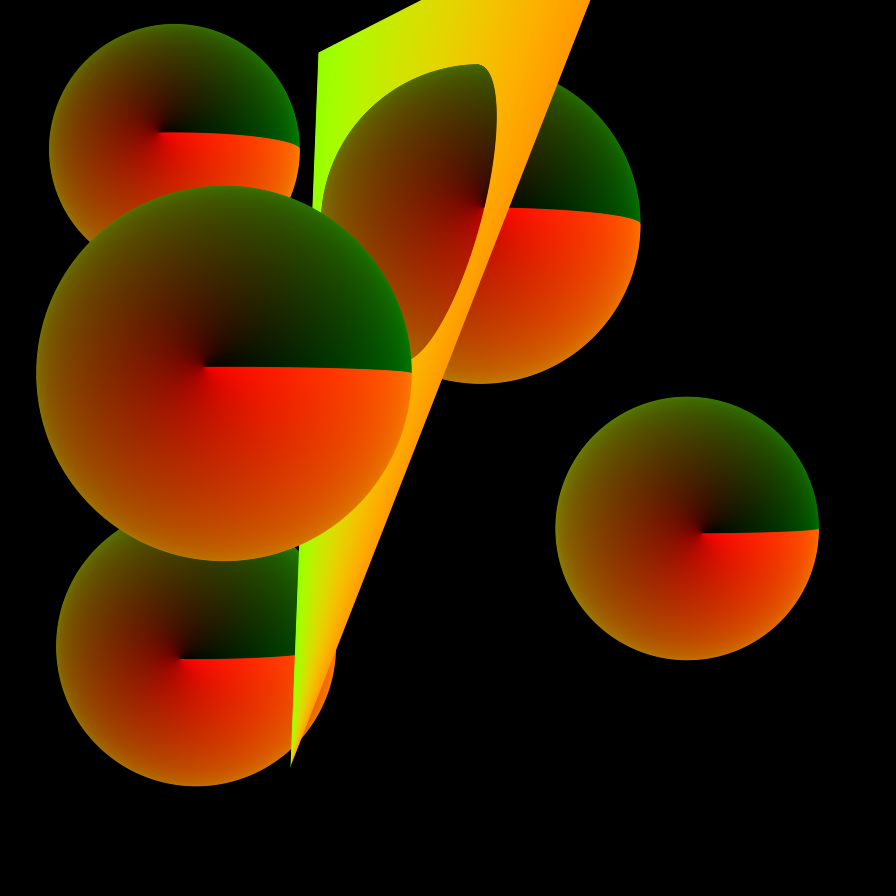
This background is drawn by a WebGL 1 fragment shader. Its source:

```glsl
precision highp float;
uniform vec2 u_resolution;

const float TAU = 6.2831853;
const float FOCAL = 2.58;

float pixel;

// Coverage of a shape from its inward signed distance
float cover(float inside) {
    return smoothstep(-0.6 * pixel, 0.6 * pixel, inside);
}

float discCover(vec2 p, vec3 ball) {
    return cover(ball.z - length(p - ball.xy));
}

// Height of the unit hemisphere above its disc
float dome(vec2 q) {
    return sqrt(max(0.0, 1.0 - dot(q, q)));
}

// Longitude drives red and latitude drives green, with the pole facing the viewer
vec3 ballColor(vec2 p, vec3 ball) {
    vec2 q = (p - ball.xy) / ball.z;
    vec2 normal = q - (p - 0.5) * dome(q) / FOCAL;
    float seam = normal.x > 0.0 ? cover(normal.y * ball.z) : step(0.0, normal.y);
    float longitude = atan(normal.y, normal.x + 1e-6) / TAU + 1.0 - seam;
    float latitude = asin(min(length(normal), 1.0)) * 2.0 / TAU;
    return vec3(clamp(longitude, 0.0, 1.0), latitude, 0.0);
}

void paintBall(inout vec3 color, vec2 p, vec3 ball) {
    color = mix(color, ballColor(p, ball), discCover(p, ball));
}

// Tilted triangle that slices through one ball
void paintBlade(inout vec3 color, vec2 p, vec3 ball) {
    vec2 fromTip = p - vec2(0.3242, 0.1445);
    float left = fromTip.x - 0.0392 * fromTip.y;
    float right = 0.3912 * fromTip.y - fromTip.x;
    float top = 0.9414 + 0.511 * (p.x - 0.3555) - p.y;
    float blade = cover(left) * cover(right * 0.93) * cover(top * 0.89);

    // Part of the ball standing in front of the blade
    vec2 q = (p - ball.xy) / ball.z;
    float bladeDepth = dot(q, vec2(3.4, -0.92)) + 1.01;
    float front = cover((dome(q) - bladeDepth) * ball.z / 3.5);
    blade *= 1.0 - front * discCover(p, ball);

    float t = clamp(left / (0.352 * max(fromTip.y, 0.001)), 0.0, 1.0);
    vec3 tint = vec3(0.58 + t * (0.85 - 0.43 * t), 1.02 - t * (0.35 + 0.07 * t), 0.0);
    color = mix(color, tint, blade);
}

void main() {
    float size = min(u_resolution.x, u_resolution.y);
    pixel = 1.0 / size;
    vec2 p = (gl_FragCoord.xy - 0.5 * u_resolution) / size + 0.5;
    vec3 color = vec3(0.0);

    // Balls are center and radius, painted from back to front
    vec3 slicedBall = vec3(0.5365, 0.75, 0.1784);
    paintBall(color, p, vec3(0.1947, 0.8333, 0.14));
    paintBall(color, p, vec3(0.7669, 0.4102, 0.1471));
    paintBall(color, p, vec3(0.2188, 0.2786, 0.1562));
    paintBall(color, p, slicedBall);
    paintBlade(color, p, slicedBall);
    paintBall(color, p, vec3(0.25, 0.5833, 0.2096));

    gl_FragColor = vec4(color, 1.0);
}
```
